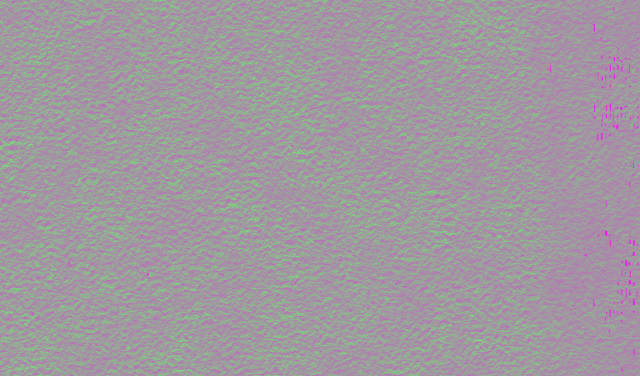
A Shadertoy shader for this texture:

```glsl
// Embossed grainy plaster in green and magenta: the vertical slope of layered
// gradient noise picks the tint. Toward the right side the relief fades and
// clusters of short, vivid magenta dashes appear.

#define GRAIN_FREQ 84.0
#define GRAIN_STRETCH 0.82
#define OCTAVE_GAIN 0.8
#define LIGHT_STEP vec2(-0.04, 0.25)
#define CONTRAST 0.192
#define MEAN_GREEN 0.602
#define PATCH_BIAS 0.04
#define CLUMP_BIAS 0.05
#define DASH_CELL vec2(0.0105, 0.026)
#define DASH_DENSITY 0.85
#define SPECK_DENSITY 0.06

vec2 hash2(vec2 p) {
    vec3 q = fract(p.xyx * vec3(0.1031, 0.1030, 0.0973));
    q += dot(q, q.yzx + 33.33);
    return fract((q.xx + q.yz) * q.zy);
}

vec2 gradientAt(vec2 cell) {
    float angle = 6.28318 * hash2(cell).x;
    return vec2(cos(angle), sin(angle));
}

float gradientNoise(vec2 p) {
    vec2 i = floor(p), f = fract(p);
    vec2 u = f * f * f * (f * (f * 6.0 - 15.0) + 10.0);
    vec2 e = vec2(1.0, 0.0);
    float a = dot(gradientAt(i), f);
    float b = dot(gradientAt(i + e.xy), f - e.xy);
    float c = dot(gradientAt(i + e.yx), f - e.yx);
    float d = dot(gradientAt(i + e.xx), f - e.xx);
    return mix(mix(a, b, u.x), mix(c, d, u.x), u.y);
}

// Slope of the surface along the light, summed over three grain sizes
float reliefSlope(vec2 p) {
    vec2 q = p * GRAIN_FREQ * vec2(GRAIN_STRETCH, 1.0);
    q.y += 0.7 * gradientNoise(q * 0.6 + 71.0);
    float slope = 0.0, weight = 1.0;
    for (int i = 0; i < 3; i++) {
        slope += weight * (gradientNoise(q + LIGHT_STEP) - gradientNoise(q - LIGHT_STEP));
        q = q * 2.03 + vec2(37.2, 19.7);
        weight *= OCTAVE_GAIN;
    }
    return slope;
}

// Coverage of one upright dash per grid cell, present with the given density
float dashes(vec2 p, vec2 cellSize, float density, float maxLength) {
    vec2 id = floor(p / cellSize);
    vec2 pick = hash2(id + 11.0), shape = hash2(id + 47.0);
    vec2 center = (id + 0.5 + 0.3 * (hash2(id + 83.0) - 0.5)) * cellSize;
    vec2 halfSize = vec2(mix(0.0011, 0.0036, pow(shape.x, 5.0)),
                         mix(0.0015, maxLength, shape.y * shape.y));
    vec2 d = abs(p - center) - halfSize;
    float dist = length(max(d, 0.0)) + min(max(d.x, d.y), 0.0);
    float blur = 0.8 / iResolution.y;
    return step(pick.x, density) * (1.0 - smoothstep(-blur, blur, dist)) * mix(0.5, 1.0, pick.y);
}

// Tints lie on one line from green through gray to magenta
vec3 tint(float green) {
    float redBlue = 0.62 + 0.6 * (0.61 - green);
    return vec3(redBlue, green, redBlue);
}

void mainImage(out vec4 fragColor, in vec2 fragCoord) {
    vec2 uv = fragCoord / iResolution.xy;
    vec2 p = fragCoord / iResolution.y;

    // Broad patches, smaller clumps and the flatter right side
    float patches = gradientNoise(p * 6.0);
    float clumps = gradientNoise(p * vec2(20.0, 28.0) + 31.0);
    float flatSide = smoothstep(0.78, 0.9, uv.x);
    float contrast = CONTRAST * (1.0 + 0.3 * patches + 0.5 * clumps) * (1.0 - 0.3 * flatSide);
    float green = MEAN_GREEN + PATCH_BIAS * patches + CLUMP_BIAS * clumps;
    green += 0.004 - 0.028 * flatSide + contrast * reliefSlope(p);

    // Vivid dashes clustered in two bands at the right, rare specks elsewhere
    float bands = smoothstep(-0.3, 0.6, -cos(12.56637 * uv.y));
    float cluster = smoothstep(-0.3, 0.25, gradientNoise(p * 14.0 + 5.0));
    float edge = smoothstep(0.9, 0.95, uv.x);
    float density = DASH_DENSITY * edge * cluster * (0.15 + 0.85 * bands);
    float vivid = dashes(p, DASH_CELL, density, 0.011);
    float speck = 0.45 * dashes(p + 3.0, vec2(0.045, 0.04), SPECK_DENSITY, 0.004);
    green = mix(green, 0.03, max(vivid, speck));

    fragColor = vec4(clamp(tint(green), 0.0, 1.0), 1.0);
}
```
